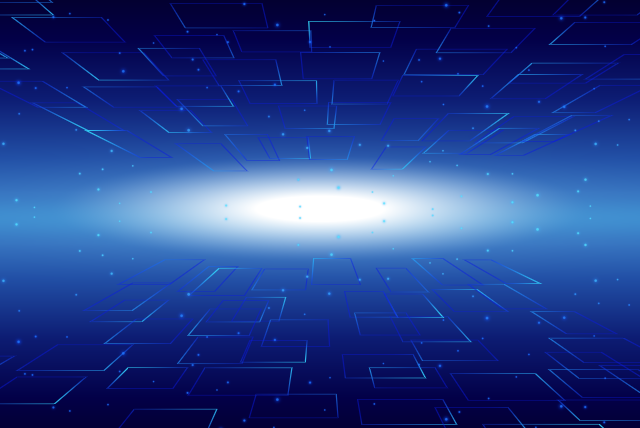
This background is drawn by a Shadertoy shader. Its source:

```glsl
// Two receding planes of neon frames around a glowing horizon, with drifting sparks.
#define HORIZON 0.49
#define MIRROR_Y 0.504
#define VANISH_OFFSET 0.082
#define FRAME_START 0.197
#define FRAME_CELL vec2(0.5, 0.065)
#define FRAME_SPREAD 2.1
#define FRAME_DENSITY 0.88
#define GLOW_Y 0.512
#define GLOW_SIZE vec2(0.63, 0.125)
#define SPARK_CELL 0.068
#define SPARK_DENSITY 0.55

// Sine-free hash: cell to three values in 0..1
vec3 hash3(vec2 cell) {
    vec3 p = fract(vec3(cell.xyx) * vec3(0.1031, 0.1030, 0.0973));
    p += dot(p, p.yxz + 33.33);
    return fract((p.xxy + p.yzz) * p.zyx);
}

// Vertical sky gradient by distance from the horizon
vec3 backdrop(float y) {
    float v = abs(y - HORIZON);
    vec3 c = mix(vec3(0.24, 0.55, 0.81), vec3(0.21, 0.45, 0.75), smoothstep(0.0, 0.07, v));
    c = mix(c, vec3(0.13, 0.31, 0.65), clamp((v - 0.06) / 0.08, 0.0, 1.0));
    c = mix(c, vec3(0.05, 0.11, 0.45), clamp((v - 0.14) / 0.14, 0.0, 1.0));
    c = mix(c, vec3(0.01, 0.00, 0.28), clamp((v - 0.28) / 0.14, 0.0, 1.0));
    return mix(c, vec3(0.01, 0.00, 0.19), clamp((v - 0.42) / 0.09, 0.0, 1.0));
}

// Lens-shaped white flare and its pale halo
vec3 addGlow(vec3 color, vec2 p) {
    vec2 q = p - vec2(0.0, GLOW_Y);
    float halo = exp(-dot(q / vec2(0.45, 0.10), q / vec2(0.45, 0.10)));
    color = mix(color, vec3(0.58, 0.80, 0.94), 0.45 * halo);
    float falloff = max(1.0 - length(q / GLOW_SIZE), 0.0);
    return mix(color, vec3(1.0), min(1.5 * pow(falloff, 1.5), 1.0));
}

// Outlined rectangles converging on each plane's vanishing point
vec3 addFrames(vec3 color, vec2 p, float pixel) {
    float side = p.y > MIRROR_Y ? 1.0 : -1.0;
    float depth = abs(p.y - MIRROR_Y) + VANISH_OFFSET;
    float u = p.x / depth;
    vec2 grid = vec2(u, depth - FRAME_START) / FRAME_CELL;
    vec2 scale = FRAME_CELL * vec2(depth / sqrt(1.0 + u * u), 1.0);

    for (int j = -1; j <= 1; j++)
    for (int i = -1; i <= 1; i++) {
        vec2 cell = floor(grid) + vec2(i, j);
        vec2 seed = cell + vec2(40.0, 70.0 + 30.0 * side);
        vec3 place = hash3(seed);
        vec3 look = hash3(seed + 151.0);
        vec2 center = cell + 0.5 + 0.8 * (place.xy - 0.5) * vec2(1.0, 0.8);
        bool hidden = cell.y < 0.0 || place.z > FRAME_DENSITY
                   || abs(center.x) * FRAME_CELL.x > FRAME_SPREAD;
        if (hidden) continue;

        vec2 halfSize = vec2(mix(0.3, 0.48, look.x), mix(0.36, 0.5, look.y));
        vec2 local = grid - center;
        vec2 q = (abs(local) - halfSize) * scale;
        float dist = abs(length(max(q, 0.0)) + min(max(q.x, q.y), 0.0));
        float width = q.x > q.y ? 0.0014 : 0.0007;
        float line = clamp(0.5 + (width - dist) / pixel, 0.0, 1.0);

        // Each frame brightens towards one of its corners
        vec2 corner = sign(vec2(look.z, fract(look.z * 7.0)) - 0.5);
        float lit = 0.5 + 0.25 * dot(local / halfSize, corner);
        lit = smoothstep(0.3, 1.0, lit) * mix(0.4, 1.0, fract(look.z * 23.0));
        vec3 tint = mix(vec3(0.04, 0.10, 0.88), vec3(0.20, 0.85, 0.98), lit);
        color = mix(color, tint, line * mix(0.5, 0.95, lit));
    }
    return color;
}

// Glowing points, reflected above and below the horizon
vec3 addSparks(vec3 color, vec2 p, float pixel) {
    vec2 q = vec2(p.x, abs(p.y - MIRROR_Y));
    vec2 home = floor(q / SPARK_CELL);
    for (int j = -1; j <= 1; j++)
    for (int i = -1; i <= 1; i++) {
        vec2 cell = home + vec2(i, j);
        vec3 place = hash3(cell + 311.0);
        vec3 look = hash3(cell + 527.0);
        if (cell.y < 0.0 || place.z > SPARK_DENSITY) continue;
        float dist = length(q - (cell + 0.1 + 0.8 * place.xy) * SPARK_CELL);
        float radius = mix(0.0009, 0.0026, look.x * look.x);
        float core = 1.0 - smoothstep(radius - 0.5 * pixel, radius + pixel, dist);
        float halo = exp(-pow(dist / (radius * 2.6), 2.0));
        float nearLight = 1.0 - smoothstep(0.05, 0.3, q.y);
        vec3 tint = mix(vec3(0.05, 0.30, 1.0), vec3(0.25, 0.72, 1.0), nearLight);
        color = mix(color, tint, 0.6 * halo * mix(0.5, 1.0, look.y));
        color = mix(color, tint + vec3(0.08, 0.18, 0.0), 0.75 * core);
    }
    return color;
}

void mainImage(out vec4 fragColor, in vec2 fragCoord) {
    float pixel = 1.0 / iResolution.y;
    vec2 p = fragCoord * pixel;
    p.x -= 0.5 * iResolution.x * pixel;

    vec3 color = addGlow(backdrop(p.y), p);
    color = addFrames(color, p, pixel);
    color = addSparks(color, p, pixel);
    fragColor = vec4(color, 1.0);
}
```
